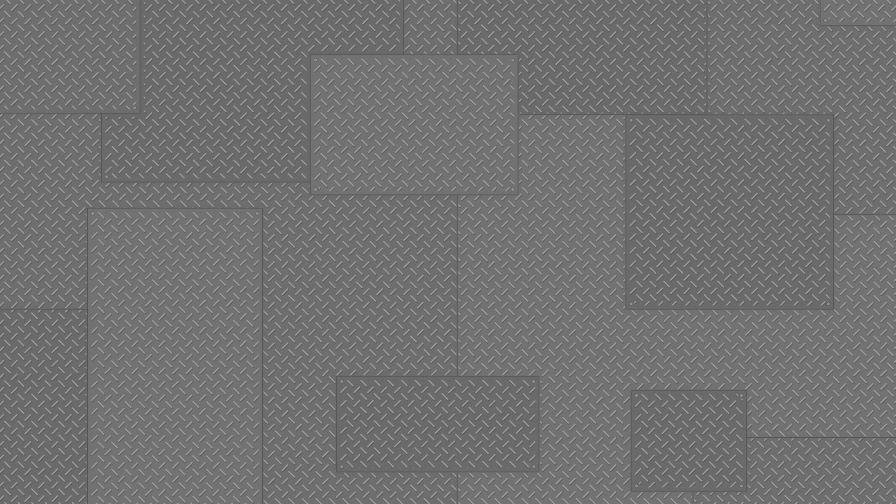
This texture is drawn by a Shadertoy shader. Its source:

```glsl
const float UNITS_HIGH = 432.0;     // canvas height in layout units, y down
const float DARK = 0.417;
const float MEDIUM = 0.431;
const float LIGHT = 0.447;
const float ROW_STEP = 5.8;         // height between staggered lug rows
const float LUG_HALF = 3.2;         // half length of a lug
const float LUG_RADIUS = 0.6;
const float LUG_TONE = 0.61;
const float RIM_TONE = 0.31;
const float SEAM_TONE = 0.31;
const float BOLT_INSET = 4.5;
const float BOLT_RADIUS = 1.2;
const float FAR = 1000.0;

struct Surface {
    float tone;
    float seam;     // distance to the nearest visible plate edge
    float shadow;   // distance to the nearest plate lying above
    float bolt;     // distance to the nearest corner bolt
    float margin;   // lug-free border inside bolted plates
    vec2 origin;
};

float boxDistance(vec2 p, vec4 box) {
    vec2 q = abs(p - 0.5 * (box.xy + box.zw)) - 0.5 * (box.zw - box.xy);
    return length(max(q, 0.0)) + min(max(q.x, q.y), 0.0);
}

// Puts one plate over those already laid
void layPlate(inout Surface s, vec2 p, vec4 box, float tone, bool bolted) {
    float d = boxDistance(p, box);
    if (d < 0.0) {
        s = Surface(tone, -d, FAR, FAR, 0.0, box.xy);
        if (bolted) {
            vec2 corner = min(p - box.xy, box.zw - p);
            s.bolt = length(corner - BOLT_INSET) - BOLT_RADIUS;
            s.margin = 2.5;
        }
    } else {
        s.seam = min(s.seam, d);
        s.shadow = min(s.shadow, d);
    }
}

Surface layFloor(vec2 p) {
    Surface s = Surface(MEDIUM, FAR, FAR, FAR, 0.0, vec2(0.0));

    // Floor sheets
    layPlate(s, p, vec4(-40, -40, 392, 472), MEDIUM, false);
    layPlate(s, p, vec4(392, -40, 808, 472), LIGHT, false);
    layPlate(s, p, vec4(-40, 265, 150, 472), DARK, false);
    layPlate(s, p, vec4(606, -40, 808, 184), MEDIUM, false);
    layPlate(s, p, vec4(392, -40, 606, 98), DARK, false);
    layPlate(s, p, vec4(594, 375, 808, 472), MEDIUM, false);
    layPlate(s, p, vec4(703, -40, 808, 22), LIGHT, true);

    // Overlapping bolted plates
    layPlate(s, p, vec4(87, -40, 346, 156), DARK, true);
    layPlate(s, p, vec4(-40, -40, 120, 97), MEDIUM, true);
    layPlate(s, p, vec4(266, 47, 444, 167), LIGHT, true);
    layPlate(s, p, vec4(75, 178.5, 225, 472), LIGHT, true);
    layPlate(s, p, vec4(288.5, 322.5, 462, 404.5), DARK, true);
    layPlate(s, p, vec4(536.5, 98.5, 714.5, 265), DARK, true);
    layPlate(s, p, vec4(541, 334.5, 640, 421), DARK, true);
    return s;
}

// Pinwheel of lugs: each end points at the middle of a crossing lug
float lugDistance(vec2 p) {
    float cell = ROW_STEP * sqrt(2.0);
    vec2 grid = vec2(p.x + p.y, p.y - p.x) / (2.0 * ROW_STEP);
    vec2 id = floor(grid);
    vec2 local = abs(grid - id - 0.5) * cell;
    if (mod(id.x + id.y, 2.0) > 0.5) local = local.yx;
    return length(vec2(max(local.x - LUG_HALF, 0.0), local.y)) - LUG_RADIUS;
}

float coverage(float d, float pixel) {
    return 1.0 - smoothstep(-0.5 * pixel, 0.5 * pixel, d);
}

void mainImage(out vec4 fragColor, in vec2 fragCoord) {
    float pixel = UNITS_HIGH / iResolution.y;
    vec2 p = vec2(fragCoord.x, iResolution.y - fragCoord.y) * pixel;
    Surface s = layFloor(p);

    // Faint brushed grain
    float grain = sin(p.y * 1.9 + sin(p.x * 0.07)) + sin(p.y * 0.83 + p.x * 0.013);
    float tone = s.tone + 0.001 * grain;

    // Raised lugs with a dark lower rim
    vec2 q = p - s.origin;
    float clearing = smoothstep(s.margin, s.margin + 1.5, s.seam)
                   * smoothstep(0.8, 2.5, s.bolt);
    float rim = coverage(lugDistance(q - vec2(0.4, 0.9)) - 0.1, pixel);
    float lug = coverage(lugDistance(q), pixel);
    tone = mix(tone, RIM_TONE, 0.5 * rim * clearing);
    tone = mix(tone, LUG_TONE, 0.95 * lug * clearing);

    // Corner bolts
    tone = mix(tone, RIM_TONE, 0.4 * coverage(s.bolt - 0.6, pixel));
    tone = mix(tone, LUG_TONE, 0.8 * coverage(s.bolt, pixel));

    // Contact shadow and seam
    tone *= 1.0 - 0.04 * exp(-s.shadow / 1.5);
    tone = mix(tone, SEAM_TONE, 0.8 * coverage(s.seam - 0.3, pixel));

    fragColor = vec4(vec3(tone), 1.0);
}
```
